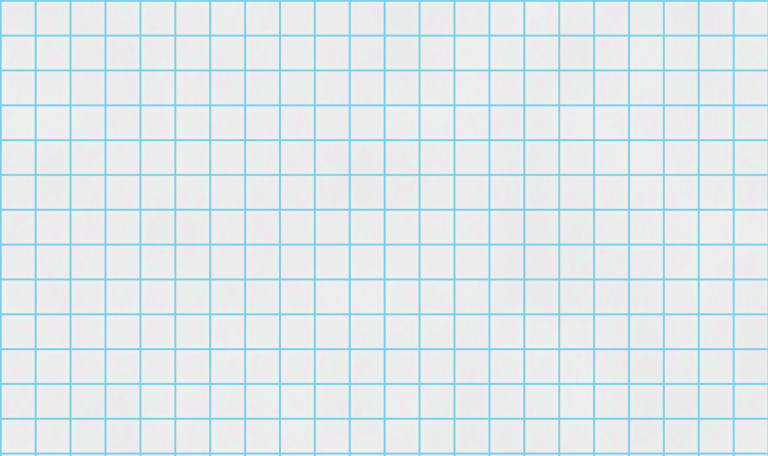
Reproduce this pattern procedurally as a Shadertoy shader.

```glsl
// Graph paper: thin sky-blue rules on pale grey stock, 22 squares by 13.
// Rules are distances to the nearest integer in cell units; the paper takes
// a fine pink and green grain and a slow drift in tone from value noise.

#define CELLS      vec2(22.005, 13.09)   // squares across and down
#define OFFSET     vec2(0.022, 0.022)    // first rule, from the top left
#define LINE_WIDTH 0.056                 // in cells
#define SOFTNESS   0.018                 // half width of the edge, in cells
#define GRAIN      vec2(10.0, 5.0)       // noise grains per cell
#define DRIFT      0.014                 // range of the slow tone change
#define PAPER      vec3(0.927, 0.927, 0.927)
#define PINK       vec3(0.940, 0.911, 0.940)
#define GREEN      vec3(0.911, 0.940, 0.920)
#define RULE_H     vec3(0.455, 0.810, 0.925)
#define RULE_V     vec3(0.475, 0.805, 0.915)

float hash(vec2 p) {
    vec3 q = fract(vec3(p.xyx) * 0.1031);
    q += dot(q, q.yzx + 33.33);
    return fract((q.x + q.y) * q.z);
}

float valueNoise(vec2 p) {
    vec2 i = floor(p), f = fract(p);
    f = f * f * (3.0 - 2.0 * f);
    return mix(mix(hash(i), hash(i + vec2(1, 0)), f.x),
               mix(hash(i + vec2(0, 1)), hash(i + vec2(1, 1)), f.x), f.y);
}

void mainImage(out vec4 fragColor, in vec2 fragCoord) {
    // Cell coordinates, counted from the top left
    vec2 uv = fragCoord / iResolution.xy;
    vec2 cell = vec2(uv.x, 1.0 - uv.y) * CELLS - OFFSET;
    vec2 dist = abs(fract(cell + 0.5) - 0.5);
    vec2 index = floor(cell + 0.5);

    // Paper with a fine two-tone grain
    float n = valueNoise(cell * GRAIN + 40.0);
    vec3 color = mix(PAPER, PINK, smoothstep(0.63, 0.70, n));
    color = mix(color, GREEN, smoothstep(0.37, 0.30, n));

    // Slow drift in tone over a few squares
    color += DRIFT * (valueNoise(cell * 0.6 + 17.0) - 0.5);

    // Light halo beside each rule
    vec2 halo = smoothstep(0.05, 0.09, dist) * smoothstep(0.16, 0.10, dist);
    color += 0.006 * max(halo.x, halo.y);

    // Crisp rules, each with a slightly different strength
    vec2 edge = max(vec2(SOFTNESS), 0.5 * CELLS / iResolution.xy);
    vec2 ink = clamp((0.5 * LINE_WIDTH - dist) / (2.0 * edge) + 0.5, 0.0, 1.0);
    ink *= 0.92 + 0.08 * vec2(hash(vec2(index.x + 5.0, 3.0)),
                              hash(vec2(7.0, index.y + 9.0)));
    color = mix(color, RULE_V, ink.x);
    color = mix(color, RULE_H, ink.y);

    fragColor = vec4(color, 1.0);
}
```
